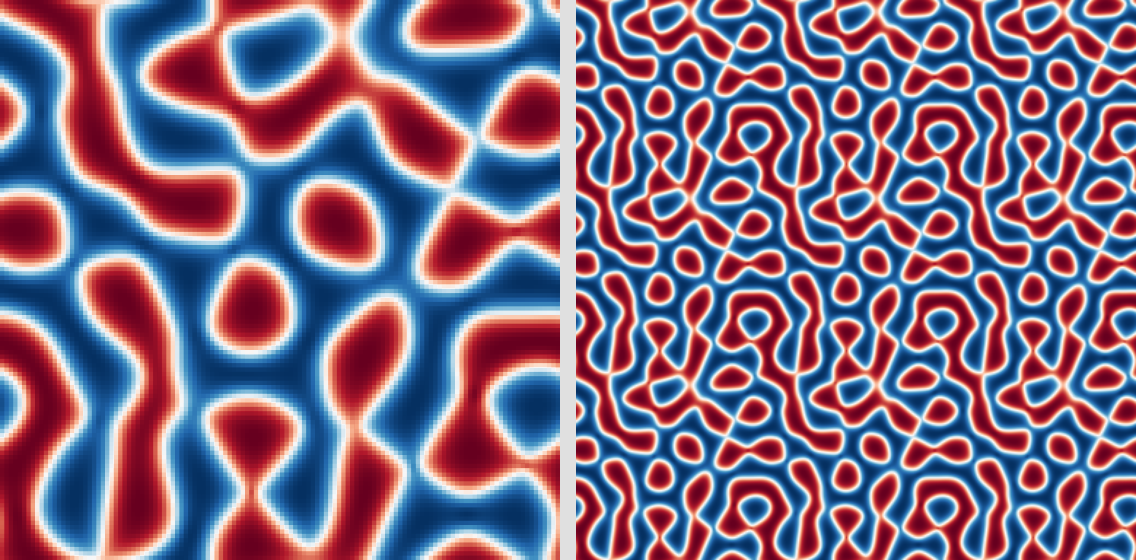
Left: one tile. Right: repeated 3 by 3.
A WebGL 1 fragment shader for this pattern:

```glsl
precision highp float;
// Tiling labyrinth of red and blue bands with pale borders, drawn in small square cells.

uniform vec2 u_resolution;

#define CELLS 128.0     // square cells along each side
#define WAVES 5.0       // mean number of band pairs across the tile
#define SPREAD 0.55     // variation of the band spacing
#define SOFTNESS 0.07   // how much narrow necks fade
#define GAIN 1.17       // depth of the band centres
#define STEEPNESS 1.3   // sharpness of the pale borders
#define SEED 37.0

const float TAU = 6.2831853;

float hash(vec2 p) {
  vec3 q = fract(p.xyx * 0.1031);
  q += dot(q, q.yzx + 33.33);
  return fract((q.x + q.y) * q.z);
}

// Snap to cell centres, with a ramp one pixel wide between cells.
vec2 snapToCells(vec2 uv) {
  vec2 g = uv * CELLS;
  vec2 corner = floor(g + 0.5);
  vec2 pixel = CELLS / u_resolution;
  return (corner + clamp((g - corner) / pixel, -0.5, 0.5)) / CELLS;
}

// Sum of whole-numbered waves near one wavelength, evened out to -1..1
// by its local amplitude, which is taken from height and slope.
float labyrinth(vec2 p) {
  float height = 0.0;
  float power = 0.0;
  vec2 slope = vec2(0.0);
  for (int i = 0; i <= 7; i++) {
    for (int j = -7; j <= 7; j++) {
      if (i == 0 && j <= 0) continue;   // one of each opposite pair
      vec2 k = vec2(float(i), float(j));
      float offset = (length(k) - WAVES) / SPREAD;
      float weight = exp(-offset * offset);
      if (weight < 0.02) continue;
      float phase = TAU * (dot(k, p) + hash(k + SEED));
      height += weight * cos(phase);
      slope -= weight * k / WAVES * sin(phase);
      power += 0.5 * weight * weight;
    }
  }
  float amplitude = height * height + dot(slope, slope) + SOFTNESS * power;
  return height / sqrt(amplitude);
}

float softClip(float x) {
  float e = exp(2.0 * x);
  return (e - 1.0) / (e + 1.0);
}

// Diverging ramp from deep blue (-1) through near white (0) to deep red (1).
vec3 ramp(float v) {
  float t = 5.0 + 5.0 * clamp(v, -1.0, 1.0);
  vec3 c = vec3(0.020, 0.188, 0.380);
  c = mix(c, vec3(0.129, 0.400, 0.674), clamp(t, 0.0, 1.0));
  c = mix(c, vec3(0.263, 0.576, 0.765), clamp(t - 1.0, 0.0, 1.0));
  c = mix(c, vec3(0.573, 0.773, 0.871), clamp(t - 2.0, 0.0, 1.0));
  c = mix(c, vec3(0.820, 0.898, 0.941), clamp(t - 3.0, 0.0, 1.0));
  c = mix(c, vec3(0.969, 0.969, 0.969), clamp(t - 4.0, 0.0, 1.0));
  c = mix(c, vec3(0.992, 0.859, 0.780), clamp(t - 5.0, 0.0, 1.0));
  c = mix(c, vec3(0.957, 0.647, 0.510), clamp(t - 6.0, 0.0, 1.0));
  c = mix(c, vec3(0.839, 0.376, 0.302), clamp(t - 7.0, 0.0, 1.0));
  c = mix(c, vec3(0.698, 0.094, 0.169), clamp(t - 8.0, 0.0, 1.0));
  return mix(c, vec3(0.404, 0.000, 0.122), clamp(t - 9.0, 0.0, 1.0));
}

void main() {
  vec2 uv = gl_FragCoord.xy / u_resolution;
  float band = labyrinth(snapToCells(uv));
  gl_FragColor = vec4(ramp(GAIN * softClip(STEEPNESS * band)), 1.0);
}
```
